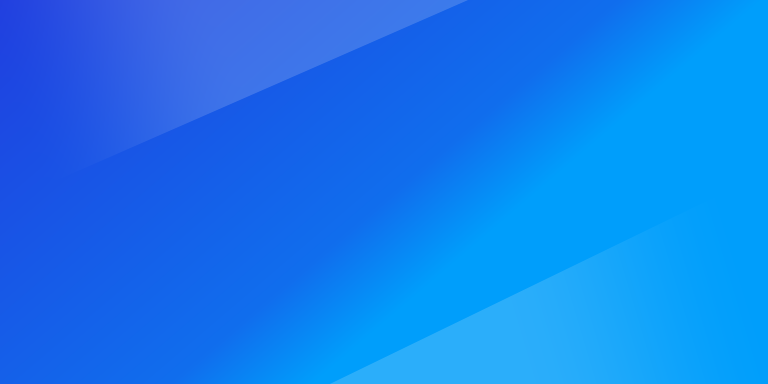
Give the GLSL for this background, as a Shadertoy shader.

```glsl
// Base gradient colours and their stops along the diagonal
const vec3 INDIGO = vec3(0.125, 0.245, 0.875);
const vec3 ROYAL = vec3(0.063, 0.430, 0.930);
const vec3 AZURE = vec3(0.000, 0.620, 0.985);
const vec2 GRADIENT_DIR = vec2(0.65, 0.76);
const float ROYAL_STOP = 1.05;
const float AZURE_STOP = 1.29;

// Translucent panels: two points on each edge, measured from the top left
const vec2 UPPER_A = vec2(0.078, 0.500);
const vec2 UPPER_B = vec2(1.219, 0.000);
const vec2 LOWER_A = vec2(0.859, 1.000);
const vec2 LOWER_B = vec2(1.953, 0.469);
const float PANEL_ALPHA = 0.17;
const vec3 UPPER_TINT = vec3(1.0, 0.97, 0.96);
const vec3 LOWER_TINT = vec3(1.0, 0.98, 0.95);

// Sheen ramps run across each panel, slightly off horizontal
const vec2 UPPER_SHEEN_DIR = vec2(1.0, -0.4);
const vec2 LOWER_SHEEN_DIR = vec2(1.0, -0.3);
const vec2 UPPER_SHEEN = vec2(-0.08, 0.55);
const vec2 LOWER_SHEEN = vec2(1.05, 1.75);

// Signed distance to the line a-b, positive towards the bottom right
float lineDistance(vec2 p, vec2 a, vec2 b) {
    vec2 d = normalize(b - a);
    return dot(p - a, vec2(-d.y, d.x));
}

vec3 baseGradient(vec2 p) {
    float s = dot(p, GRADIENT_DIR);
    vec3 color = mix(INDIGO, ROYAL, clamp(s / ROYAL_STOP, 0.0, 1.0));
    float bright = clamp((s - ROYAL_STOP) / (AZURE_STOP - ROYAL_STOP), 0.0, 1.0);
    return mix(color, AZURE, bright);
}

void mainImage(out vec4 fragColor, in vec2 fragCoord) {
    // Height is one unit, y runs downwards
    vec2 p = vec2(fragCoord.x, iResolution.y - fragCoord.y) / iResolution.y;
    float halfPixel = 0.6 / iResolution.y;
    vec3 color = baseGradient(p);

    // Upper left panel, fading towards the left
    float upper = smoothstep(-halfPixel, halfPixel, -lineDistance(p, UPPER_A, UPPER_B));
    float upperSheen = smoothstep(UPPER_SHEEN.x, UPPER_SHEEN.y, dot(p, UPPER_SHEEN_DIR));
    color = mix(color, UPPER_TINT, PANEL_ALPHA * upper * upperSheen);

    // Lower right panel, fading towards the right
    float lower = smoothstep(-halfPixel, halfPixel, lineDistance(p, LOWER_A, LOWER_B));
    float lowerSheen = 1.0 - smoothstep(LOWER_SHEEN.x, LOWER_SHEEN.y, dot(p, LOWER_SHEEN_DIR));
    color = mix(color, LOWER_TINT, PANEL_ALPHA * lower * lowerSheen);

    fragColor = vec4(color, 1.0);
}
```
